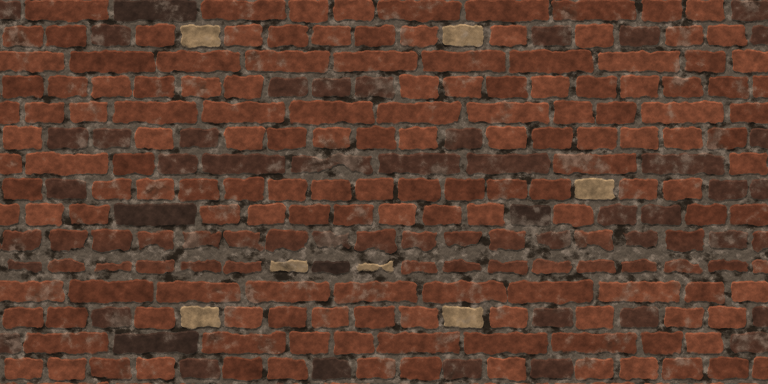
Give the GLSL for this texture, as a Shadertoy shader.

```glsl
// Weathered brick wall: courses of long stretchers alternate with short headers.
// Rounded-box distances, roughened by gradient noise, shape the bricks; a relief
// lit from above shades them. Brick layout is partly mirrored about two axes.

#define ROWS 15.0           // courses over the canvas height
#define HEADER 0.1146       // short brick pitch; stretchers are twice as long
#define MIRROR_X 0.863      // vertical symmetry axis
#define MIRROR_REACH 0.45   // how far right the symmetry holds
#define JOINT 0.0058        // half width of a mortar joint
#define CORNER 0.009        // corner radius
#define ROUGHNESS 0.0085    // raggedness of brick edges
#define SPLIT 0.10          // share of stretchers broken in two
#define SMEAR 0.65          // mortar smeared over brick faces
#define RELIEF 0.42         // strength of the lighting

const vec3 RUST   = vec3(0.35, 0.195, 0.135);
const vec3 ORANGE = vec3(0.46, 0.265, 0.185);
const vec3 UMBER  = vec3(0.26, 0.18, 0.145);
const vec3 CREAM  = vec3(0.55, 0.46, 0.34);
const vec3 SOOT   = vec3(0.17, 0.14, 0.12);
const vec3 MORTAR = vec3(0.34, 0.295, 0.25);
const vec3 LIME   = vec3(0.48, 0.42, 0.365);
const vec3 SHADOW = vec3(0.12, 0.095, 0.07);

struct Brick { float dist; vec2 id; vec3 seed; };

float hash(vec2 c) {
    vec3 v = fract(c.xyx * 0.1031);
    v += dot(v, v.yzx + 33.33);
    return fract((v.x + v.y) * v.z);
}

float cornerSlope(vec2 cell, vec2 f) {
    float a = 6.2832 * hash(cell);
    return dot(vec2(cos(a), sin(a)), f);
}

float gradientNoise(vec2 p) {
    vec2 i = floor(p), f = p - i, o = vec2(1, 0);
    vec2 u = f * f * f * (f * (f * 6.0 - 15.0) + 10.0);
    return mix(mix(cornerSlope(i, f), cornerSlope(i + o, f - o), u.x),
               mix(cornerSlope(i + o.yx, f - o.yx), cornerSlope(i + 1.0, f - 1.0), u.x), u.y);
}

float fbm(vec2 p) {
    float sum = 0.0, amp = 0.8;
    for (int i = 0; i < 4; i++) {
        sum += amp * gradientNoise(p);
        p = mat2(1.6, 1.2, -1.2, 1.6) * p + 7.3;
        amp *= 0.5;
    }
    return sum;
}

// Bricks on both sides of the axis share an id while the symmetry holds
float brickId(float x) {
    return floor((x < MIRROR_REACH ? abs(x) : x + 7.0) / HEADER * 4.0 + 0.5);
}

Brick brickAt(vec2 p) {
    float t = (1.0 - p.y) * ROWS + 0.11, course = floor(t);
    float row = course > 10.0 ? 13.0 - course : course;
    bool stretcher = mod(row, 2.0) < 0.5 && course != 10.0;
    float x = p.x - MIRROR_X;
    float pitch = stretcher ? 2.0 * HEADER : HEADER;
    float shift = row == 2.0 ? 0.0 : 0.5;
    float centre = (floor(x / pitch + shift) + 0.5 - shift) * pitch;
    bool broken = hash(vec2(brickId(centre), row)) < SPLIT || (row == 8.0 && centre > -0.35);
    if (stretcher && broken) {
        centre += (x < centre ? -0.5 : 0.5) * HEADER;
        pitch = HEADER;
    }
    Brick b;
    b.id = vec2(brickId(centre), row);
    b.seed = vec3(hash(b.id + 17.0), hash(b.id + 43.0), hash(b.id + 91.0));
    vec2 halfSize = 0.5 * vec2(pitch, 1.0 / ROWS) - JOINT * (0.7 + 0.7 * b.seed.xy);
    if (course == 10.0) halfSize.y *= 0.65;
    vec2 q = vec2(x - centre, (course + 0.5 - t) / ROWS);
    q.x += (b.seed.z - 0.5) * 0.006 * sign(centre);
    vec2 e = abs(q) - halfSize + CORNER;
    b.dist = length(max(e, 0.0)) + min(max(e.x, e.y), 0.0) - CORNER;
    return b;
}

// A crumbling band below the middle and an eroded patch on the axis
float damage(vec2 p) {
    float band = (p.y - 0.345) / 0.05;
    vec2 patchPos = (p - vec2(MIRROR_X, 0.575)) / vec2(0.1, 0.035);
    return 0.75 * exp(-band * band) + exp(-dot(patchPos, patchPos));
}

// Brick under p, with its distance bent and eaten away by noise
Brick wornBrick(vec2 p) {
    vec2 bend = vec2(gradientNoise(p * 13.0), gradientNoise(p * 13.0 + 31.0));
    Brick b = brickAt(p + 0.005 * bend);
    b.dist += ROUGHNESS * fbm(p * 27.0) + damage(p) * (0.009 + 0.035 * fbm(p * 15.0 + 5.0));
    return b;
}

float brickMask(float dist) {
    float soft = max(0.0025, 0.8 / iResolution.y);
    return 1.0 - smoothstep(-soft, soft, dist);
}

float relief(vec2 p) {
    float mask = brickMask(wornBrick(p).dist);
    return 0.75 * mask + mix(0.75, 0.4, mask) * fbm(p * 52.0);
}

void mainImage(out vec4 fragColor, in vec2 fragCoord) {
    vec2 p = fragCoord / iResolution.y;
    Brick b = wornBrick(p);
    float mask = brickMask(b.dist), decay = damage(p);
    float grain = fbm(p * 45.0 + 60.0), stain = fbm(p * 11.0 + 20.0);

    // Mortar with pale lime and dark crevices
    vec3 mortar = mix(MORTAR, LIME, smoothstep(-0.05, 0.6, grain + 0.4 * stain));
    float crevice = smoothstep(0.0, 0.45, fbm(p * vec2(17, 25) + 40.0) - 0.4 * grain);
    mortar = mix(mortar, SHADOW, 0.85 * crevice);

    // Fired clay, with a few brown, sooty and cream bricks
    vec3 clay = mix(RUST, ORANGE, b.seed.x);
    clay = mix(clay, UMBER, max(0.75 * step(0.82, b.seed.y), min(0.7 * decay, 0.8)));
    clay = mix(clay, SOOT, 0.8 * step(0.96, fract(b.seed.z * 7.0)));
    bool cream = b.id == vec2(12, 1) || b.seed.z > 0.98;
    clay = mix(clay, CREAM, cream ? 0.9 : 0.0);
    clay *= 1.0 + 0.3 * grain + 0.25 * stain;
    float smear = smoothstep(0.12, 0.6, stain + 0.4 * grain + 0.5 * (b.seed.y - 0.5) + 0.2 * decay);
    clay = mix(clay, mortar, SMEAR * smear);

    // Light from above
    float slope = relief(p) - relief(p + vec2(-0.001, 0.0045));
    vec3 wall = mix(mortar, clay, mask) * clamp(1.0 + RELIEF * slope, 0.3, 1.5);
    fragColor = vec4(wall, 1.0);
}
```
